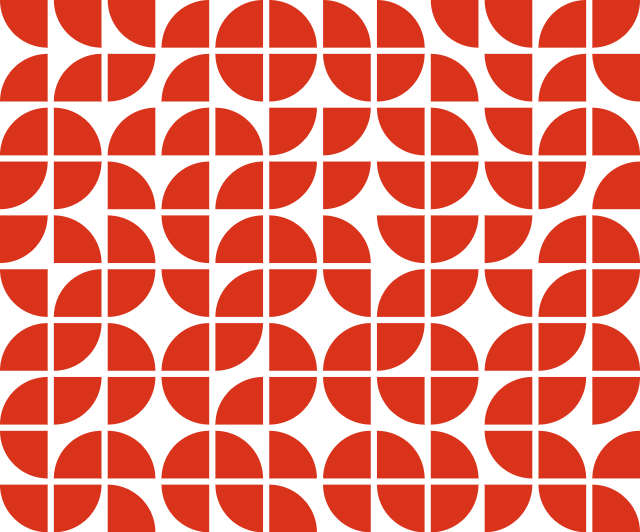
Write a WebGL 2 fragment shader that draws this pattern.

```glsl
#version 300 es
precision highp float;

uniform vec2 u_resolution;
out vec4 fragColor;

const vec3 RED = vec3(0.85, 0.20, 0.11);
const vec3 WHITE = vec3(1.0);
const float COLUMNS = 12.0;
const float TILE_SIZE = 0.885;        // quarter disc radius, in cells
const float FLIP_CHANCE = 0.27;       // vertical flips against the row rhythm
const float LEFT_CHANCE = 0.18;       // left corners in the first of three columns
const float LEFT_STEP = 0.27;         // added for each following column
const float FIRST_REGULAR_ROW = 5.0;  // two rows keep a strict three-tile motif
const float LAST_REGULAR_ROW = 6.0;

float hash(vec2 p) {
    return fract(sin(dot(p, vec2(127.1, 311.7))) * 43758.5453);
}

// Side of the tile that holds the right angle: x = left, y = top
bvec2 cornerSide(vec2 cell) {
    float phase = mod(cell.x, 3.0);
    bool oddRow = mod(cell.y, 2.0) > 0.5;
    bool regular = cell.y >= FIRST_REGULAR_ROW && cell.y <= LAST_REGULAR_ROW;

    bool left, flipped;
    if (regular) {
        left = phase + (oddRow ? 0.0 : 1.0) > 1.5;
        flipped = phase == 1.0;
    } else {
        left = hash(cell + 3.7) < LEFT_CHANCE + LEFT_STEP * phase;
        flipped = hash(cell + 19.3) < FLIP_CHANCE;
    }
    return bvec2(left, oddRow != flipped);
}

// Signed distance to a quarter disc with its right angle at the origin
float quarterDisc(vec2 p, float radius) {
    return max(length(p) - radius, max(-p.x, -p.y));
}

void main() {
    // Grid runs down from the top left, outer tiles flush with the sides
    float cellsAcross = COLUMNS - 1.0 + TILE_SIZE;
    float scale = cellsAcross / u_resolution.x;
    vec2 grid = vec2(gl_FragCoord.x, u_resolution.y - gl_FragCoord.y) * scale;

    // Cell borders lie in the middle of the gaps
    vec2 cell = floor(grid + 0.5 * (1.0 - TILE_SIZE));
    vec2 local = grid - cell;

    // Mirror the tile into its orientation
    bvec2 side = cornerSide(cell);
    vec2 p = mix(TILE_SIZE - local, local, vec2(side));

    // Edge smoothed over one pixel
    float coverage = clamp(0.5 - quarterDisc(p, TILE_SIZE) / scale, 0.0, 1.0);
    fragColor = vec4(mix(WHITE, RED, coverage), 1.0);
}
```
